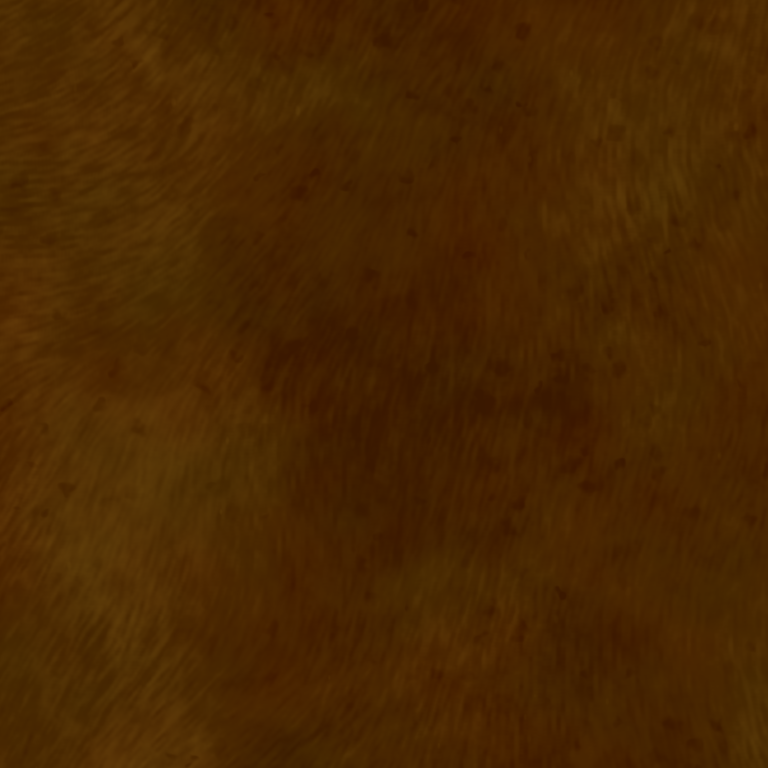
This texture is drawn by a three.js fragment shader. Its source:

```glsl
// Dark brown short-haired hide: broad cloudy tone, soft mottling and fine hairs.
// Layered value noise drives a colour ramp; hairs are noise smeared along a
// turning direction, with scattered soft dark spots and a few pale flecks.

varying vec2 vUv;

const vec3 DARK_BROWN = vec3(0.232, 0.092, 0.000);
const vec3 MID_BROWN = vec3(0.288, 0.154, 0.003);
const vec3 OLIVE_TAN = vec3(0.375, 0.235, 0.035);
const vec3 RUST_SHIFT = vec3(0.022, -0.012, -0.002);

const float BASE_TONE = 0.46;
const float CLOUD_SCALE = 2.7;
const float CLOUD_GAIN = 1.25;
const float MOTTLE_SCALE = 19.0;
const float MOTTLE_GAIN = 0.32;
const float HAIR_SCALE = 165.0;
const float HAIR_GAIN = 0.52;
const float SPOT_CELLS = 25.0;
const float SPOT_GAIN = 0.30;
const float FLECK_CELLS = 17.0;
const float FLECK_GAIN = 0.22;

float hash(vec2 p) {
  vec3 q = fract(vec3(p.xyx) * 0.1031);
  q += dot(q, q.yzx + 33.33);
  return fract((q.x + q.y) * q.z);
}

float noise(vec2 p) {
  vec2 cell = floor(p);
  vec2 f = fract(p);
  f = f * f * f * (f * (f * 6.0 - 15.0) + 10.0);
  float low = mix(hash(cell), hash(cell + vec2(1.0, 0.0)), f.x);
  float high = mix(hash(cell + vec2(0.0, 1.0)), hash(cell + 1.0), f.x);
  return mix(low, high, f.y);
}

float fbm(vec2 p) {
  float sum = 0.0;
  float weight = 0.5333;
  for (int i = 0; i < 4; i++) {
    sum += weight * noise(p);
    p = mat2(1.6, 1.2, -1.2, 1.6) * p + 17.3;
    weight *= 0.5;
  }
  return sum;
}

// Noise averaged along the hair direction, centred on zero
float hairs(vec2 uv, vec2 direction) {
  float sum = 0.0;
  for (int i = -2; i <= 2; i++) {
    sum += noise(uv * HAIR_SCALE + direction * float(i) * 0.8 + 40.0);
  }
  return sum / 5.0 - 0.5;
}

// Soft blobs, one possible per cell; radius and distance are in cell units
float scatter(vec2 p, float share, float radius, float squeeze, float seed) {
  vec2 home = floor(p);
  float cover = 0.0;
  for (int y = -1; y <= 1; y++) {
    for (int x = -1; x <= 1; x++) {
      vec2 cell = home + vec2(float(x), float(y));
      vec2 key = cell + seed;
      vec2 centre = cell + vec2(hash(key + 3.1), hash(key + 7.7));
      float size = radius * mix(0.55, 1.2, hash(key + 11.9));
      float d = length((p - centre) * vec2(squeeze, 1.0)) / size;
      float strength = step(hash(key), share) * mix(0.4, 1.0, hash(key + 19.3));
      cover = max(cover, strength * (1.0 - smoothstep(0.2, 1.0, d)));
    }
  }
  return cover;
}

void main() {
  vec2 uv = vUv;

  // Broad light and dark areas with ragged borders
  vec2 warp = vec2(fbm(uv * 5.0 + 9.0), fbm(uv * 5.0 + 31.0)) - 0.5;
  float cloud = fbm(uv * CLOUD_SCALE + warp * 0.7 + 4.6) - 0.5;
  float mottle = fbm(uv * MOTTLE_SCALE + warp * 3.0 + 60.0) - 0.5;

  // Hairs lean on the left and stand steeper on the right
  float angle = mix(0.5, 1.8, uv.x) + (noise(uv * 3.0 + 70.0) - 0.5) * 1.2;
  float hair = hairs(uv, vec2(cos(angle), sin(angle)));
  float hairPatch = mix(0.65, 1.35, noise(uv * 6.0 + 23.0));

  // Spots gather in loose groups; flecks are rare and narrow
  vec2 wobble = vec2(noise(uv * 90.0), noise(uv * 90.0 + 50.0)) - 0.5;
  float group = smoothstep(0.3, 0.7, noise(uv * 4.5 + 80.0));
  float spots = scatter(uv * SPOT_CELLS + wobble * 0.3, 0.38, 0.36, 1.0, 5.0);
  float flecks = scatter(uv * FLECK_CELLS, 0.09, 0.14, 1.8, 90.0);

  float tone = BASE_TONE + cloud * CLOUD_GAIN + mottle * MOTTLE_GAIN;
  tone += hair * HAIR_GAIN * hairPatch;
  tone -= spots * SPOT_GAIN * mix(0.35, 1.0, group);
  tone += flecks * FLECK_GAIN;
  tone = clamp(tone, 0.0, 1.0);

  // Colour ramp with slight drift between rust and olive
  vec3 color = mix(DARK_BROWN, MID_BROWN, smoothstep(0.0, 0.5, tone) * 0.4 + min(tone, 0.5) * 1.2);
  color = mix(color, OLIVE_TAN, max(tone - 0.5, 0.0) * 2.0);
  color += RUST_SHIFT * (fbm(uv * 8.0 + 120.0) - 0.5) * 1.6;
  gl_FragColor = vec4(max(color, 0.0), 1.0);
}
```
